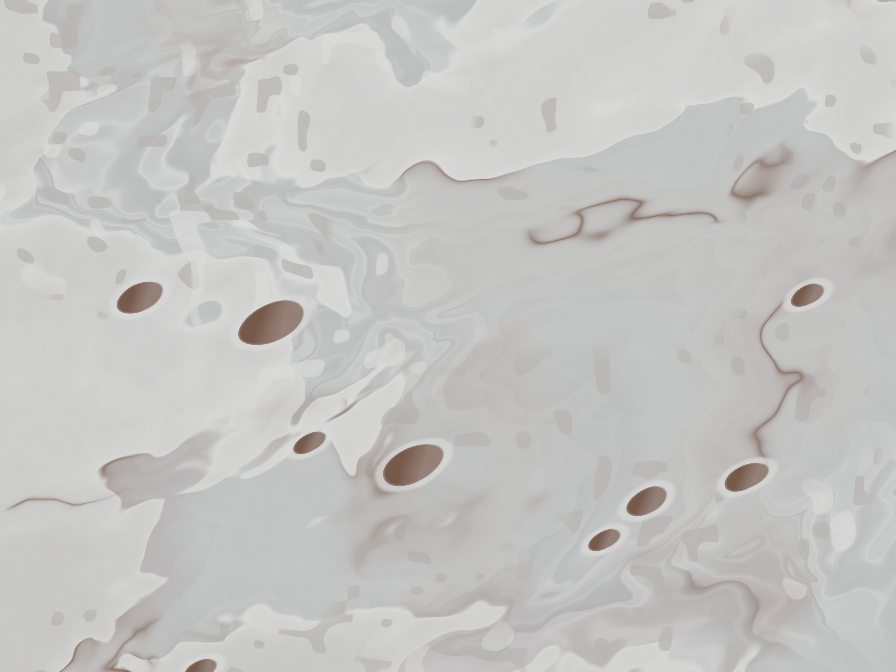
Write a Shadertoy shader that draws this texture.

```glsl
#define FLOW_ANGLE 0.42
#define FLOW_SCALE vec2(2.1, 3.9)
#define WARP 1.7
#define PLATE_LEVEL 0.555
#define EDGE 0.009
#define STAIN 0.85
#define POCKETS 9
#define GREY vec3(0.765, 0.765, 0.762)
#define PALE vec3(0.825, 0.825, 0.822)
#define DULL vec3(0.725, 0.708, 0.704)
#define TAUPE vec3(0.61, 0.54, 0.51)
#define BROWN vec3(0.46, 0.35, 0.29)

float hash(vec2 p) {
    return fract(sin(dot(p, vec2(127.1, 311.7))) * 43758.5453);
}

float noise(vec2 p) {
    vec2 i = floor(p), f = fract(p);
    f = f * f * f * (f * (f * 6.0 - 15.0) + 10.0);
    return mix(mix(hash(i), hash(i + vec2(1, 0)), f.x),
               mix(hash(i + vec2(0, 1)), hash(i + vec2(1, 1)), f.x), f.y);
}

float fbm(vec2 p, int octaves) {
    float sum = 0.0, amp = 0.5, total = 0.0;
    for (int i = 0; i < octaves; i++) {
        sum += amp * noise(p);
        total += amp;
        amp *= 0.48;
        p = mat2(0.8, 0.6, -0.6, 0.8) * p * 2.03 + 17.3;
    }
    return sum / total;
}

mat2 rotation(float a) {
    return mat2(cos(a), -sin(a), sin(a), cos(a));
}

// Sharp-lipped hollows: x = brown fill, y = pale rim
vec2 pockets(vec2 p, vec2 wobble) {
    vec2 result = vec2(0.0);
    for (int i = 0; i < POCKETS; i++) {
        vec2 id = vec2(float(i), 4.7);
        vec2 center = vec2(hash(id) * 1.33, hash(id + 9.1));
        float size = mix(0.012, 0.032, hash(id + 3.3));
        vec2 e = rotation(FLOW_ANGLE) * (p - center) + wobble * 0.035;
        float d = length(e * vec2(0.6, 1.2)) - size;
        float fill = 1.0 - smoothstep(-0.002, 0.002, d);
        float shade = clamp(0.55 + 0.5 * (e.y - e.x) / size, 0.2, 1.0);
        result.x = max(result.x, fill * shade);
        result.y = max(result.y, (1.0 - fill) * (1.0 - smoothstep(0.006, 0.012, d)));
    }
    return result;
}

void mainImage(out vec4 fragColor, in vec2 fragCoord) {
    vec2 p = fragCoord / iResolution.y;

    // Diagonal flow, folded by noise
    vec2 q = rotation(FLOW_ANGLE) * p * FLOW_SCALE;
    vec2 fold = vec2(fbm(q + 3.1, 4), fbm(q + 41.7, 4)) - 0.5;
    vec2 r = q + WARP * fold;
    float body = fbm(r + 11.0, 4);
    float busy = smoothstep(0.42, 0.62, fbm(q * 0.8 + 27.0, 3));
    float stained = smoothstep(0.47, 0.68, fbm(p * 3.2 + fold + 63.0, 3));

    // Cloudy ground
    float cloud = fbm(r * 0.8 + 83.0, 3);
    vec3 col = mix(DULL, GREY, smoothstep(0.28, 0.5, cloud));
    col += vec3(-0.006, 0.001, 0.004) * (1.0 - stained);

    // Stepped layers and fine agate lines
    float band = fract(body * 8.0);
    float saw = band - smoothstep(0.93, 1.0, band);
    col += (saw - 0.42) * mix(0.015, 0.07, busy);
    float line = pow(0.5 + 0.5 * sin(body * 95.0 + 5.0 * cloud), 6.0);
    col += 0.035 * busy * line;

    // Pale plates with ragged edges
    float rough = fbm(r * 5.0 + 5.0, 3) - 0.5;
    float d = fbm(r * 1.05 + 52.0, 4) + 0.07 * rough - PLATE_LEVEL;
    float plate = smoothstep(-EDGE, EDGE, d);
    vec3 plateColor = PALE + 0.04 * (cloud - 0.5) - 0.02 * smoothstep(0.02, 0.16, d);
    col = mix(col, plateColor, plate * 0.9);
    col += 0.035 * plate * exp(-d * 55.0);

    // Small pits and droplets
    float speck = noise(p * 34.0 + fold * 6.0);
    float pit = smoothstep(0.80, 0.84, speck) * smoothstep(0.5, 0.62, noise(p * 5.0 + 7.0));
    col = mix(col, DULL, 0.75 * pit);
    float drop = smoothstep(0.84, 0.88, noise(p * 22.0 + fold * 5.0 + 90.0));
    col = mix(col, PALE + 0.03, 0.7 * drop * busy);

    // Rust seeping away from the plate edges
    float seep = (1.0 - plate) * exp(-max(-d, 0.0) * 26.0) * stained;
    seep *= smoothstep(0.3, 0.62, fbm(r * 2.5 + 19.0, 3));
    col = mix(col, TAUPE, clamp(seep * STAIN * 1.1, 0.0, 1.0));
    col = mix(col, BROWN, smoothstep(0.5, 1.0, seep) * STAIN);

    // Thin dark veins along the folds
    float vein = exp(-abs(body - 0.5) * 95.0) * stained;
    vein *= smoothstep(0.5, 0.72, noise(q * 2.3 + 31.0));
    col = mix(col, BROWN, 0.75 * vein);

    // Hollows and fine grain
    vec2 hollow = pockets(p, fold);
    col = mix(col, PALE + 0.02, 0.75 * hollow.y);
    col = mix(col, mix(TAUPE, BROWN, hollow.x), smoothstep(0.0, 0.2, hollow.x));
    col += 0.012 * (fbm(p * 70.0, 2) - 0.5);
    fragColor = vec4(clamp(col, 0.0, 1.0), 1.0);
}
```
